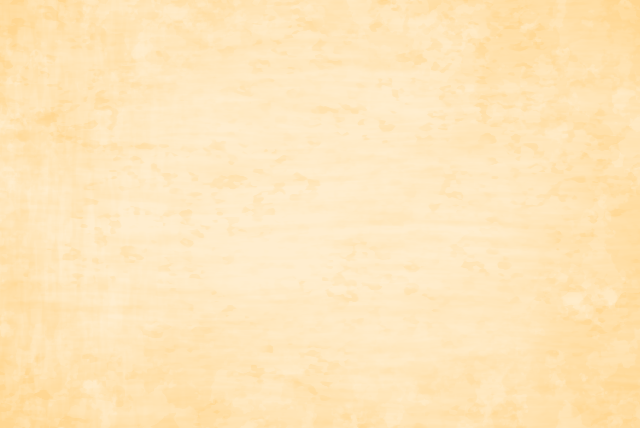
Give the GLSL for this texture, as a Shadertoy shader.

```glsl
// Draws pale cream aged paper with ragged tan edges, faint horizontal fibres and small flecks.

#define LIGHT_CREAM   vec3(1.0, 0.930, 0.806)
#define DARK_TAN      vec3(1.0, 0.845, 0.578)
#define CENTRE_TONE   0.06
#define EDGE_TONE     0.36
#define STAIN_SCALE   4.0
#define STAIN_DEPTH   0.20
#define SCUFF_DEPTH   0.26
#define FIBRE_SCALE   vec2(5.0, 42.0)
#define FIBRE_DEPTH   0.36
#define WEAVE_DEPTH   0.36
#define FLECK_SCALE   vec2(36.0, 62.0)
#define FLECK_DEPTH   0.34

// Three random values per grid cell
vec3 hash32(vec2 p) {
    vec3 q = fract(p.xyx * vec3(0.1031, 0.1030, 0.0973));
    q += dot(q, q.yxz + 33.33);
    return fract((q.xxy + q.yzz) * q.zyx);
}

// Smooth cellular noise: random cell tones blended by distance
float cells(vec2 p) {
    vec2 cell = floor(p), local = fract(p);
    float tone = 0.0, total = 0.0;
    for (int y = -1; y <= 1; y++) {
        for (int x = -1; x <= 1; x++) {
            vec2 offset = vec2(x, y);
            vec3 rnd = hash32(cell + offset);
            vec2 d = offset + 0.1 + 0.8 * rnd.xy - local;
            float weight = exp(-8.0 * dot(d, d));
            tone += weight * rnd.z;
            total += weight;
        }
    }
    return tone / total;
}

// Octaves of cellular noise, rescaled to 0..1
float layers(vec2 p, int octaves) {
    float sum = 0.0, total = 0.0, gain = 1.0;
    for (int i = 0; i < octaves; i++) {
        sum += gain * cells(p);
        total += gain;
        gain *= 0.65;
        p = p * 2.03 + vec2(17.3, 41.7);
    }
    return sum / total;
}

void mainImage(out vec4 fragColor, in vec2 fragCoord) {
    vec2 uv = fragCoord / iResolution.xy;
    vec2 p = fragCoord / iResolution.y + 20.0;
    vec2 centred = uv * 2.0 - 1.0;

    // Broad darkening towards the edges, bent by large blotches
    float blotch = layers(p * 2.2, 3) - 0.5;
    float edge = max(dot(centred, centred) + 0.7 * blotch, 0.0);
    float worn = smoothstep(0.35, 1.15, edge);
    float tone = CENTRE_TONE + EDGE_TONE * edge;

    // Ragged stains and pale scuffs on the worn rim
    float stain = smoothstep(0.49, 0.55, layers(p * STAIN_SCALE + 7.0, 6));
    float scuff = smoothstep(0.49, 0.60, layers(p * 16.0 + 31.0, 4));
    tone += STAIN_DEPTH * (stain - 0.4) * mix(0.12, 1.0, worn);
    tone -= SCUFF_DEPTH * (scuff - 0.4) * mix(0.10, 0.8, worn);

    // Slightly wavy horizontal fibres, with upright weave at the left
    vec2 wavy = p + vec2(0.0, 0.006 * sin(p.x * 7.0 + 3.0 * sin(p.y * 5.0)));
    tone += FIBRE_DEPTH * (layers(wavy * FIBRE_SCALE, 3) - 0.5);
    float leftSide = smoothstep(0.4, 0.05, uv.x);
    tone += WEAVE_DEPTH * leftSide * (layers(p * vec2(60.0, 14.0), 2) - 0.5);

    // Small flecks gathered in loose groups, over an even soft grain
    float group = smoothstep(0.46, 0.62, layers(p * vec2(4.0, 6.0) + 53.0, 4));
    float grain = layers(wavy * FLECK_SCALE + 5.0, 2);
    float fleck = smoothstep(0.54, 0.78, grain);
    tone += FLECK_DEPTH * (fleck * mix(0.12, 0.75, group) + 0.35 * (grain - 0.55));

    fragColor = vec4(mix(LIGHT_CREAM, DARK_TAN, clamp(tone, 0.0, 1.0)), 1.0);
}
```
